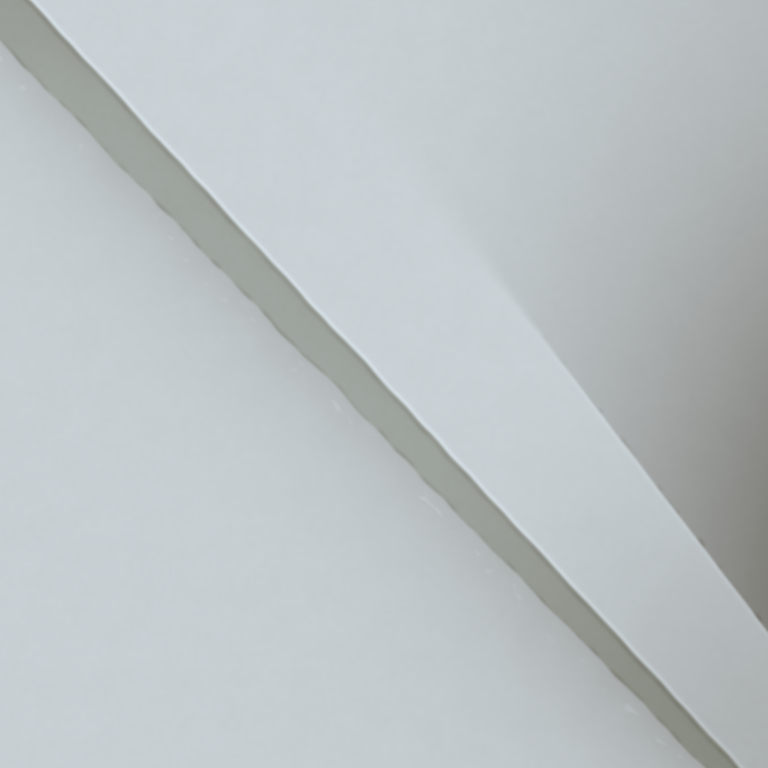
Write a Shadertoy shader that draws this texture.

```glsl
#define DARK_TONE vec3(0.48, 0.475, 0.45)
#define LIGHT_TONE vec3(0.79, 0.822, 0.84)
#define BAND_TINT vec3(-0.005, 0.006, -0.012)
#define EDGE_BLUR 0.0028
#define EDGE_WOBBLE 0.0022
#define RIM_LIGHT 0.13
#define FOOT_SHADOW 0.27
#define GRAIN 0.022

vec2 hashGradient(vec2 cell) {
    vec2 h = vec2(dot(cell, vec2(127.1, 311.7)), dot(cell, vec2(269.5, 183.3)));
    return 2.0 * fract(sin(h) * 43758.5) - 1.0;
}

float gradientNoise(vec2 p) {
    vec2 i = floor(p), f = fract(p);
    vec2 u = f * f * f * (f * (f * 6.0 - 15.0) + 10.0);
    vec2 e = vec2(0.0, 1.0);
    float low = mix(dot(hashGradient(i), f),
                    dot(hashGradient(i + e.yx), f - e.yx), u.x);
    float high = mix(dot(hashGradient(i + e.xy), f - e.xy),
                     dot(hashGradient(i + e.yy), f - e.yy), u.x);
    return mix(low, high, u.y);
}

// Signed distance to the line a-b, positive towards the upper right
float lineSide(vec2 p, vec2 a, vec2 b) {
    vec2 d = normalize(b - a);
    return dot(p - a, vec2(-d.y, d.x));
}

float ridge(float d, float width) {
    return exp(-d * d / (width * width));
}

// Wall beyond the fold, darkening towards the right and downwards
float wallLight(vec2 p) {
    float across = pow(clamp((p.x - 0.45) / 0.55, 0.0, 1.0), 1.6);
    float down = 1.0 - smoothstep(0.2, 1.05, p.y);
    return 0.97 - across * (0.23 + 0.67 * down);
}

// Smooth face between the crest and the fold
float faceLight(vec2 p) {
    float down = 1.0 - smoothstep(0.0, 0.65, p.y);
    return 0.99 - 0.38 * smoothstep(0.5, 1.05, p.x) * down;
}

// Lower plane with a soft shadow along the foot of the band
float planeLight(vec2 p, float away) {
    float low = 1.0 - smoothstep(0.0, 0.4, p.y);
    float reach = mix(0.09, 0.055, p.y);
    float shadow = (FOOT_SHADOW + 0.13 * low) * exp(-max(away, 0.0) / reach);
    return 0.975 - shadow - 0.05 * low * p.x;
}

float bandLight(vec2 p, float belowCrest) {
    float light = mix(0.2, 0.47, smoothstep(0.0, 0.45, p.y));
    light -= 0.07 * smoothstep(0.85, 1.0, p.y);
    return light - 0.06 * exp(-max(belowCrest, 0.0) / 0.012);
}

void mainImage(out vec4 fragColor, in vec2 fragCoord) {
    vec2 p = fragCoord / iResolution.xy;
    float blur = max(EDGE_BLUR, 0.8 / iResolution.y);
    float along = dot(p, vec2(0.68, -0.73));

    // Slightly irregular cut lines
    float wobble = EDGE_WOBBLE * gradientNoise(vec2(along * 26.0, 3.5));
    float crest = lineSide(p, vec2(0.039, 1.0), vec2(0.9635, 0.0)) + wobble;
    float foot = lineSide(p, vec2(0.0, 0.946), vec2(0.918, 0.0)) + 2.0 * wobble;
    float fold = lineSide(p, vec2(0.521, 0.8045), vec2(1.0, 0.177)) + 0.6 * wobble;

    // Surfaces, with the fold dissolving towards the top
    float foldBlur = mix(blur, 0.05, smoothstep(0.5, 0.95, p.y));
    float beyondFold = smoothstep(-foldBlur, foldBlur, fold);
    float aboveCrest = smoothstep(-blur, blur, crest);
    float aboveFoot = smoothstep(-blur, blur, foot);
    float inBand = aboveFoot * (1.0 - aboveCrest);
    float upper = mix(faceLight(p), wallLight(p), beyondFold);
    float light = mix(planeLight(p, -foot), bandLight(p, -crest), aboveFoot);
    light = mix(light, upper, aboveCrest);

    // Bright rim and broken dark line at the crest
    float crestBreaks = 0.5 + 0.5 * gradientNoise(vec2(along * 38.0, 8.3));
    light += RIM_LIGHT * ridge(crest - 0.003, 0.003);
    light -= 0.24 * crestBreaks * ridge(crest + 0.004, 0.003);

    // Ragged dark flecks at the foot, pale chips just outside it
    float flecks = smoothstep(-0.3, 0.45, gradientNoise(vec2(along * 42.0, 1.7)));
    float chips = smoothstep(0.15, 0.5, gradientNoise(vec2(along * 55.0, foot * 90.0)));
    light -= 0.17 * flecks * ridge(foot - 0.001, 0.003);
    light += 0.09 * chips * ridge(foot + 0.018, 0.009);

    // Worn line on the visible part of the fold
    float foldShown = 1.0 - smoothstep(0.35, 0.68, p.y);
    float wear = smoothstep(0.0, 0.45, gradientNoise(vec2(along * 48.0, 5.2)));
    light += 0.06 * foldShown * ridge(fold + 0.003, 0.003);
    light -= 0.18 * foldShown * wear * ridge(fold - 0.002, 0.003);

    // Soft mottling and fine grain
    light += GRAIN * (gradientNoise(p * 24.0) + gradientNoise(p * 85.0));

    vec3 colour = mix(DARK_TONE, LIGHT_TONE, clamp(light, -0.1, 1.15));
    colour += BAND_TINT * inBand;
    fragColor = vec4(colour, 1.0);
}
```
